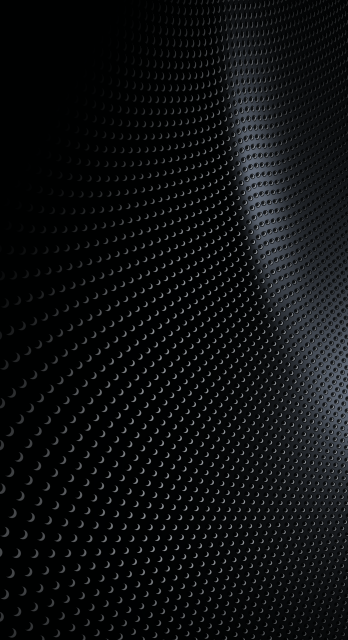
Give the GLSL for this background, as a WebGL 2 fragment shader.

```glsl
#version 300 es
precision highp float;
// A dark perforated sheet folding over a soft ridge. A warped lattice places
// the holes; its inverse Jacobian keeps them round. Each hole has a lit
// crescent rim, and smooth glows light the sheet on the right of the ridge.

#define COLUMN_DENSITY 40.0
#define COLUMN_GROWTH 0.8
#define ROW_DENSITY 30.0
#define HOLE_SIZE 0.25
#define RIM_LIGHT 0.60
#define RIDGE_LIGHT 0.42
#define EDGE_GLOW 0.30
#define RIM_TINT vec3(0.97, 0.99, 1.02)
#define SHEET_TINT vec3(0.89, 0.96, 1.08)

uniform vec2 u_resolution;
out vec4 outColor;

float bell(float x, float width) {
    return exp(-x * x / (width * width));
}

// Signed distance to the right of the fold, in canvas widths.
float foldSide(vec2 uv) {
    float depth = 1.0 - uv.y;
    return uv.x - 0.665 - 0.16 * depth - 0.5 * depth * depth * depth;
}

// Lattice coordinates: columns fall steeply at the top and sweep to the
// right below; rows crowd together toward the right.
vec2 lattice(vec2 uv) {
    float depth = 1.0 - uv.y;
    float sweep = (0.15 + 0.85 * uv.x) * depth * (0.1 + 0.55 * depth);
    float fan = 1.35 - 0.7 * depth + 1.2 * depth * depth;
    float across = (uv.x - 0.465 - sweep) * fan;
    float column = COLUMN_DENSITY / COLUMN_GROWTH * exp(COLUMN_GROWTH * across);
    float row = (uv.y - 0.42) * (ROW_DENSITY + 60.0 * uv.x + 14.0 * uv.x * uv.x);
    row += 18.0 * uv.x - 1.2 * bell(foldSide(uv), 0.07) * bell(uv.y - 0.7, 0.25);
    return vec2(column, row);
}

// Antialiased disk; lengths are in pixels only for edge smoothing.
float disk(vec2 p, float radius) {
    return 1.0 - smoothstep(radius - 0.7, radius + 0.7, length(p));
}

// Light falling on the flat sheet between the holes.
float sheetLight(vec2 uv, float side) {
    float ridge = bell(side, side < 0.0 ? 0.035 : 0.07);
    ridge *= bell(uv.y - 0.72, 0.19);
    float face = smoothstep(-0.03, 0.08, side) * bell(uv.y - 0.58, 0.3);
    face *= 1.0 - 0.5 * smoothstep(0.08, 0.35, side) * smoothstep(0.5, 0.8, uv.y);
    float edge = bell(uv.x - 1.03, 0.18) * bell(uv.y - 0.39, 0.14);
    float foot = bell(uv.x - 1.05, 0.36) * bell(uv.y - 0.22, 0.22);
    return RIDGE_LIGHT * ridge + 0.14 * face + EDGE_GLOW * edge + 0.09 * foot;
}

// Strength of the crescents, fading into the dark upper corners.
float rimLight(vec2 uv, float side) {
    float fromCorner = uv.x / 0.41 + (1.0 - uv.y) / 0.36;
    float light = smoothstep(0.8, 2.6, fromCorner);
    light *= mix(0.5, 1.0, smoothstep(0.05, 0.55, uv.x));
    light *= 1.0 - 0.7 * smoothstep(-0.02, 0.2, side) * smoothstep(0.2, 0.6, uv.y);
    light *= 1.0 - 0.35 * smoothstep(0.65, 1.0, uv.x) * smoothstep(0.35, 0.0, uv.y);
    return RIM_LIGHT * light * mix(0.65, 1.0, smoothstep(0.0, 0.15, uv.y));
}

void main() {
    vec2 uv = gl_FragCoord.xy / u_resolution;
    float side = foldSide(uv);

    // Offset from the nearest hole, mapped back to the canvas.
    vec2 grid = lattice(uv);
    mat2 jacobian = mat2(dFdx(grid), dFdy(grid));
    vec2 p = inverse(jacobian) * (fract(grid) - 0.5);
    float radius = HOLE_SIZE * inversesqrt(abs(determinant(jacobian)));

    // Foreshortening stretches the holes toward the top.
    float stretch = smoothstep(0.68, 0.98, uv.y);
    p *= vec2(1.0 + 0.15 * stretch, 1.0 - 0.5 * stretch);

    // The hole is a disk; its lower right rim catches the light.
    float hole = disk(p, radius * 1.4);
    float crescent = disk(p, radius);
    crescent *= 1.0 - disk(p - radius * vec2(-0.55, 0.25), radius);

    vec3 color = SHEET_TINT * sheetLight(uv, side) * (1.0 - 0.8 * hole);
    color += RIM_TINT * rimLight(uv, side) * crescent;
    color += vec3(0.0, 0.004, 0.005);
    outColor = vec4(color, 1.0);
}
```
